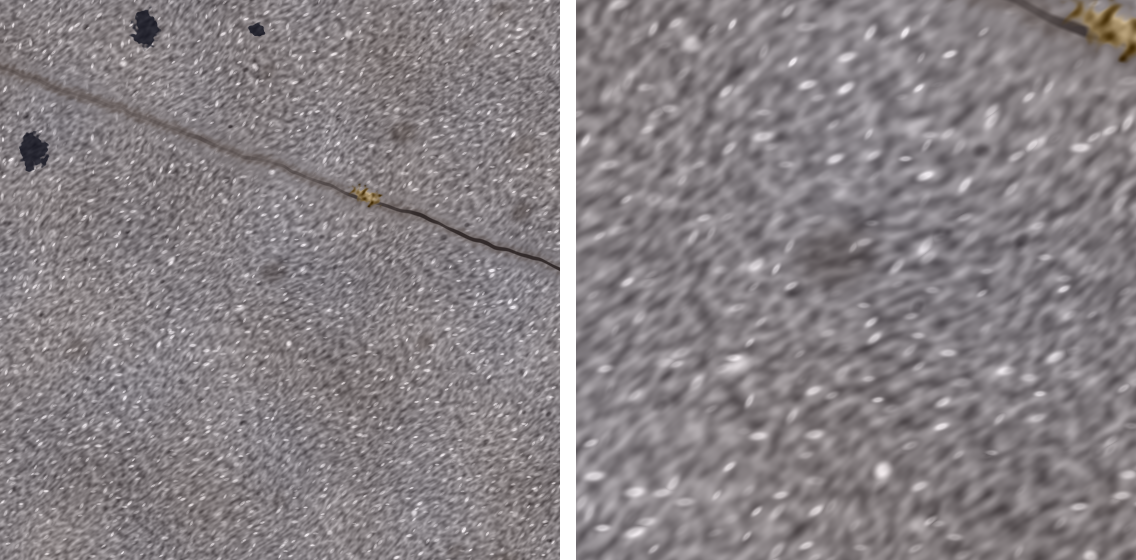
Left: the whole. Right: its middle third, enlarged.
Give the GLSL for this texture, as a WebGL 1 fragment shader.

```glsl
precision highp float;
// Weathered grey asphalt with slanted bright grit, tar spots and a diagonal crack.
uniform vec2 u_resolution;

const vec3 TAR = vec3(0.15, 0.15, 0.19);
const vec3 CRACK_SOIL = vec3(0.41, 0.37, 0.36);
const vec3 CRACK_GAP = vec3(0.17, 0.14, 0.14);
const vec3 DRY_MOSS = vec3(0.58, 0.48, 0.30);

float hash(vec2 p) {
  vec3 q = fract(p.xyx * 0.1031);
  q += dot(q, q.yzx + 33.33);
  return fract((q.x + q.y) * q.z);
}

vec2 rotate(vec2 p, float angle) {
  float c = cos(angle), s = sin(angle);
  return vec2(c * p.x + s * p.y, c * p.y - s * p.x);
}

float cornerSlope(vec2 cell, vec2 offset) {
  float angle = 6.2832 * hash(cell + 71.0);
  return dot(vec2(cos(angle), sin(angle)), offset);
}

float gradientNoise(vec2 p) {
  vec2 i = floor(p), f = fract(p);
  vec2 w = f * f * f * (f * (f * 6.0 - 15.0) + 10.0);
  vec2 e = vec2(1.0, 0.0);
  float low = mix(cornerSlope(i, f), cornerSlope(i + e, f - e), w.x);
  float high = mix(cornerSlope(i + e.yx, f - e.yx), cornerSlope(i + 1.0, f - 1.0), w.x);
  return mix(low, high, w.y);
}

// Soft ellipses scattered on a jittered grid; size is in grid cells.
float scatter(vec2 p, float cells, float chance, vec2 size, float angle, float seed) {
  vec2 g = p * cells, home = floor(g);
  float best = 0.0;
  for (int y = -1; y <= 1; y++) {
    for (int x = -1; x <= 1; x++) {
      vec2 cell = home + vec2(float(x), float(y));
      vec2 id = cell + seed;
      vec2 center = cell + vec2(hash(id), hash(id + 19.7));
      float turn = angle + 1.1 * (hash(id + 43.1) - 0.5);
      float scale = mix(0.65, 1.25, hash(id + 57.3));
      float d = length(rotate(g - center, turn) / (size * scale));
      float strength = mix(0.25, 1.0, hash(id + 83.9));
      float present = step(hash(id + 97.5), chance);
      best = max(best, present * strength * smoothstep(1.35, 0.35, d));
    }
  }
  return best;
}

// Fine streaks stretched along the grit direction.
float streaks(vec2 p, float angle) {
  vec2 warp = 0.02 * vec2(gradientNoise(p * 6.0), gradientNoise(p * 6.0 + 40.0));
  vec2 q = rotate(p + warp, angle) + 3.0;
  return 0.8 * gradientNoise(q * vec2(68.0, 135.0))
       + 0.45 * gradientNoise(q * vec2(110.0, 190.0) + 31.0);
}

// Ragged tar drops along the upper left.
float tarSpots(vec2 p) {
  float ragged = 0.6 * gradientNoise(p * 55.0) + 0.35 * gradientNoise(p * 130.0);
  float cover = 0.0;
  for (int i = 0; i < 3; i++) {
    float k = float(i);
    vec2 center = vec2(0.06 + 0.2 * k, min(0.73 + 0.235 * k, 0.95));
    vec2 radius = mix(vec2(0.022, 0.034), vec2(0.013), step(1.5, k));
    float d = length((p - center) / radius) + ragged;
    cover = max(cover, smoothstep(1.1, 0.85, d));
  }
  return cover;
}

float crackDistance(vec2 p) {
  float wander = 0.012 * gradientNoise(vec2(p.x * 9.0, 2.5))
               + 0.005 * gradientNoise(vec2(p.x * 38.0, 7.5));
  return abs(p.y - (0.88 - 0.36 * p.x + wander)) * 0.94;
}

vec3 addCrack(vec3 color, vec2 p, float grain) {
  float d = crackDistance(p);
  float gapNoise = gradientNoise(vec2(p.x * 24.0, 4.5));
  float soil = smoothstep(0.016, 0.003, d + 0.008 * grain) * mix(0.8, 0.5, p.x);
  float gapWidth = 0.0022 + 0.0018 * gapNoise;
  float gap = smoothstep(gapWidth + 0.002, gapWidth - 0.001, d);
  gap *= mix(0.15, 0.9, smoothstep(0.35, 0.9, p.x + 0.3 * gapNoise));
  color = mix(color, CRACK_SOIL + 0.12 * grain, soil);
  color = mix(color, CRACK_GAP, gap);
  float moss = smoothstep(1.2, 0.6, length(rotate(p - vec2(0.655, 0.65), -0.35) / vec2(0.028, 0.012)) + grain);
  return mix(color, DRY_MOSS + 0.8 * grain, moss * 0.85);
}

void main() {
  vec2 p = gl_FragCoord.xy / u_resolution;
  float angle = mix(0.5, 1.1, smoothstep(-0.1, 0.9, p.y - p.x));
  float grain = streaks(p, 0.65);
  float patches = gradientNoise(p * 4.0 + 9.0) + 0.6 * gradientNoise(p * 11.0);

  // Grit and stains
  float flecks = scatter(p, 62.0, 0.72, vec2(0.42, 0.19), angle, 11.0);
  float pebbles = scatter(p, 15.0, 0.2, vec2(0.10, 0.08), angle, 211.0);
  float pits = scatter(p, 24.0, 0.22, vec2(0.16, 0.12), angle, 317.0);
  float stains = scatter(p, 7.0, 0.3, vec2(0.17, 0.13), angle, 419.0);
  float calm = 1.0 - 0.6 * smoothstep(0.04, 0.01, crackDistance(p));
  float tone = 0.508 + 0.07 * patches;
  tone += calm * (0.31 * grain + 0.29 * flecks * flecks + 0.04 * flecks);
  tone += 0.3 * pebbles - 0.17 * pits;
  tone -= 0.13 * stains * (1.0 + grain);
  tone = clamp(tone, 0.22, 0.93);

  // Faint violet and brown tints
  float warmth = gradientNoise(p * 5.0 + 60.0) + 0.6 * stains;
  vec3 color = tone + vec3(0.003, -0.02, -0.008) + warmth * vec3(0.012, 0.0, -0.018);
  color = addCrack(color, p, grain);
  color = mix(color, TAR + 0.08 * grain, tarSpots(p));
  gl_FragColor = vec4(clamp(color, 0.0, 1.0), 1.0);
}
```
